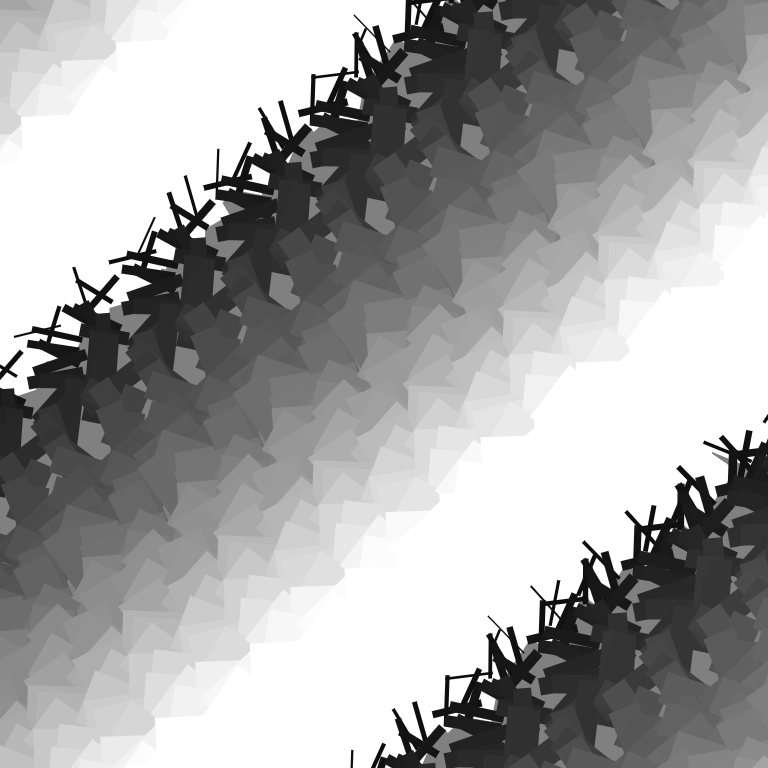
Reproduce this background procedurally as a Shadertoy shader.

```glsl
// Overlapping grey cards in diagonal waves, growing from thin black splinters to broad white squares.

const float COUNT = 100.0;                       // cards in one wave, per column pair
const vec2 ALONG = vec2(0.124, 0.097);           // step to the same card beside it
const vec2 ACROSS = vec2(0.1745, -0.7826);       // step from one wave to the next

float hash(float n) {
    return fract(sin(n * 12.9898 + 4.137) * 4375.85);
}

// Wave position to paint order, denser at the dark start
float paintOrder(float wave) {
    return COUNT * (floor(wave) + pow(fract(wave), 0.74));
}

float boxDistance(vec2 p, vec2 halfSize) {
    vec2 d = abs(p) - halfSize;
    return length(max(d, 0.0)) + min(max(d.x, d.y), 0.0);
}

vec2 rotate(vec2 p, float angle) {
    float c = cos(angle), s = sin(angle);
    return vec2(c * p.x + s * p.y, c * p.y - s * p.x);
}

void mainImage(out vec4 fragColor, in vec2 fragCoord) {
    float pixel = 1.0 / iResolution.y;
    vec2 uv = fragCoord * pixel - vec2(0.479, 0.952);
    float wave = (inverse(mat2(ALONG, ACROSS)) * uv).y;
    float grey = 0.5;

    // Paint only the cards that can reach this point, in order
    float first = floor(paintOrder(wave - 0.1));
    float last = ceil(paintOrder(wave + 0.1));
    for (float n = first; n <= last; n++) {
        float id = mod(n, COUNT);
        float place = floor(n / COUNT) + pow(id / COUNT, 1.35);

        // Two alternating columns, repeated along the wave
        float column = 0.5 * mod(id, 2.0) + 0.28 * (hash(id) - 0.5);
        vec2 p = uv - place * ACROSS - column * ALONG;
        float copy = round(dot(p, ALONG) / dot(ALONG, ALONG));
        p -= copy * ALONG;

        // Cards widen and brighten through the wave
        float tone = fract(place + 0.012 * copy);
        float width = 0.0018 + 0.102 * pow(tone, 0.8);
        float span = mix(0.07, 0.098, smoothstep(0.0, 0.2, tone));
        span *= mix(0.75 + 0.25 * hash(id + 31.0), 1.0, tone);
        float d = boxDistance(rotate(p, 6.2832 * hash(id + 67.0)), 0.5 * vec2(span, width));

        float shade = 0.04 + 0.75 * tone + 0.6 * tone * tone;
        shade += 0.07 * (hash(id + 113.0) - 0.5) * smoothstep(0.05, 0.3, tone);
        grey = mix(grey, clamp(shade, 0.04, 1.0), clamp(0.5 - d / pixel, 0.0, 1.0));
    }
    fragColor = vec4(vec3(grey), 1.0);
}
```
